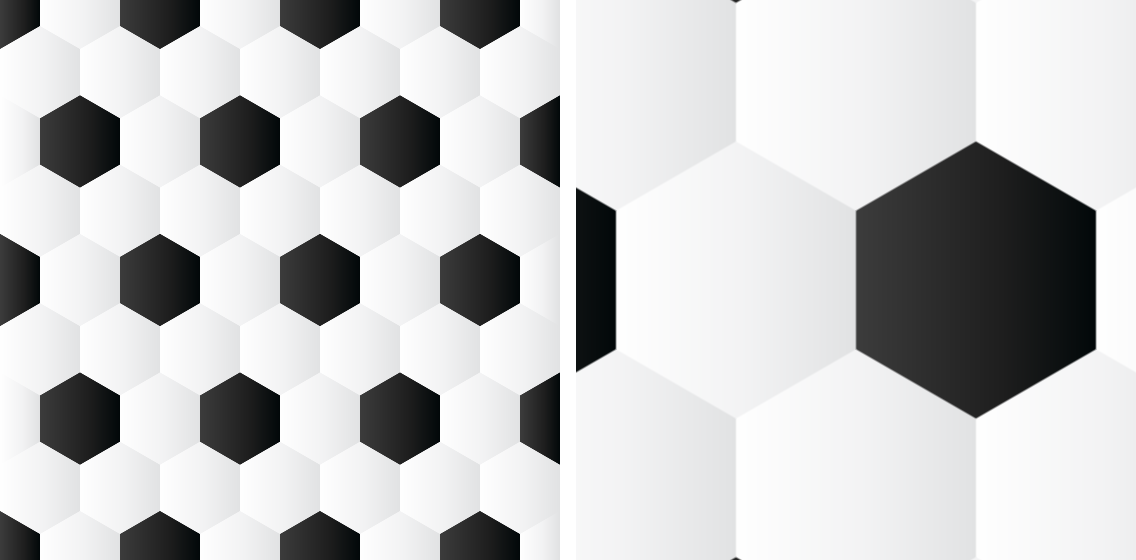
Left: the whole. Right: its middle third, enlarged.
Write a three.js fragment shader that draws this pattern.

```glsl
// Football-style honeycomb: upright hexagons, seven across, one in four dark.
// Each cell is a distance function filled with a left-to-right gradient;
// neighbouring cells are blended by coverage to smooth their shared edges.

varying vec2 vUv;

const float CELLS_ACROSS = 7.0;
const float ROW_PITCH = 0.8660254;        // row spacing in cell widths
const float EDGE_SOFTNESS = 0.0008;       // in canvas widths

float nearestInteger(float x) {
  return floor(x + 0.5);
}

// 0 for even whole numbers, 1 for odd ones, negatives included
float parity(float n) {
  return floor(mod(n + 0.5, 2.0));
}

// Signed distance to a pointy-topped hexagon one unit wide
float hexDistance(vec2 p) {
  vec2 q = abs(p);
  return max(q.x, dot(q, vec2(0.5, ROW_PITCH))) - 0.5;
}

vec3 threeStopGradient(vec3 start, vec3 middle, vec3 end, float stop, float t) {
  vec3 firstPart = mix(start, middle, clamp(t / stop, 0.0, 1.0));
  return mix(firstPart, end, clamp((t - stop) / (1.0 - stop), 0.0, 1.0));
}

vec3 lightPanel(float t) {
  return threeStopGradient(vec3(0.998), vec3(0.949, 0.950, 0.954),
                           vec3(0.882, 0.886, 0.890), 0.55, t);
}

vec3 darkPanel(float t) {
  return threeStopGradient(vec3(0.235), vec3(0.115),
                           vec3(0.005, 0.030, 0.035), 0.62, t);
}

// Dark cells sit on even rows, in every second column, staggered by row
bool isDark(float row, float column) {
  return parity(row) < 0.5 && parity(column + floor(row * 0.5)) < 0.5;
}

// Position across a cell, spanning only the part inside the canvas
float gradientPosition(float x, float centerX) {
  float left = max(centerX - 0.5, 0.0);
  float right = min(centerX + 0.5, CELLS_ACROSS);
  return clamp((x - left) / max(right - left, 0.001), 0.0, 1.0);
}

vec3 honeycomb(vec2 p, float softness) {
  vec3 colorSum = vec3(0.0);
  float coverageSum = 0.0;
  float nearRow = nearestInteger(p.y / ROW_PITCH);

  for (int j = -1; j <= 1; j++) {
    float row = nearRow + float(j);
    float shift = 0.5 * parity(row);
    float nearColumn = nearestInteger(p.x - shift);

    for (int i = -1; i <= 1; i++) {
      float column = nearColumn + float(i);
      vec2 center = vec2(column + shift, row * ROW_PITCH);
      float distanceToEdge = hexDistance(p - center);
      float coverage = 1.0 - smoothstep(-softness, softness, distanceToEdge);
      float t = gradientPosition(p.x, center.x);
      vec3 panel = isDark(row, column) ? darkPanel(t) : lightPanel(t);
      colorSum += panel * coverage;
      coverageSum += coverage;
    }
  }
  return colorSum / max(coverageSum, 0.0001);
}

void main() {
  // Columns start at the left edge; rows are centred on the canvas
  vec2 p = CELLS_ACROSS * (vUv - vec2(0.0, 0.5));
  gl_FragColor = vec4(honeycomb(p, CELLS_ACROSS * EDGE_SOFTNESS), 1.0);
}
```
